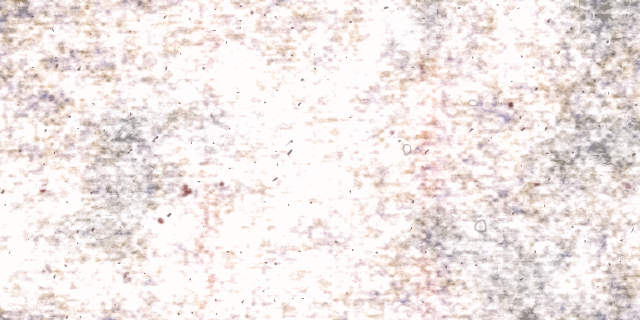
Write a Shadertoy shader that draws this texture.

```glsl
// Weathered whitewashed plaster with pink grain, grey worn patches, rust spots and drips.

const vec3 RAMP[6] = vec3[6](
    vec3(1.00, 0.99, 0.988), vec3(0.97, 0.91, 0.89), vec3(0.91, 0.83, 0.82),
    vec3(0.85, 0.76, 0.72), vec3(0.75, 0.69, 0.70), vec3(0.62, 0.54, 0.53));
const float STOPS[6] = float[6](-0.45, 0.32, 1.0, 1.55, 2.05, 2.8);

// Worn patches: centre and radius
const vec3 WORN[8] = vec3[8](
    vec3(0.43, 0.58, 0.13), vec3(0.68, 0.59, 0.10), vec3(0.40, 0.33, 0.15),
    vec3(1.44, 0.25, 0.13), vec3(1.70, 0.12, 0.20), vec3(1.86, 0.54, 0.18),
    vec3(1.36, 0.94, 0.11), vec3(1.88, 0.99, 0.15));

const vec3 RUST = vec3(0.50, 0.24, 0.25);
const vec3 SPECK = vec3(0.36, 0.27, 0.27);
const vec3 RING = vec3(0.62, 0.57, 0.57);

float hash(vec2 p) {
    vec3 q = fract(vec3(p.xyx) * 0.1031);
    q += dot(q, q.yzx + 33.33);
    return fract((q.x + q.y) * q.z);
}

float noise(vec2 p) {
    vec2 i = floor(p), f = fract(p);
    f = f * f * (3.0 - 2.0 * f);
    return mix(mix(hash(i), hash(i + vec2(1, 0)), f.x),
               mix(hash(i + vec2(0, 1)), hash(i + vec2(1, 1)), f.x), f.y);
}

// Layered noise with zero mean and roughly unit deviation
float fbm(vec2 p, int octaves) {
    float sum = 0.0, power = 0.0, gain = 1.0;
    for (int i = 0; i < octaves; i++) {
        sum += gain * (noise(p) - 0.5);
        power += gain * gain;
        gain *= 0.5;
        p = mat2(1.6, 1.2, -1.2, 1.6) * p + 17.3;
    }
    return sum / (0.215 * sqrt(power));
}

float blob(vec2 p, vec2 centre, float radius) {
    vec2 d = (p - centre) / radius;
    return exp(-dot(d, d));
}

// Distance to a scattered point, divided by its random size
float scatter(vec2 p, float cells, float chance, float seed) {
    vec2 id = floor(p * cells);
    vec2 key = id + seed;
    if (hash(key + 3.7) > chance) return 9.0;
    vec2 centre = id + 0.3 + 0.4 * vec2(hash(key + 11.1), hash(key + 27.9));
    return length(p * cells - centre) / cells / (0.5 + hash(key + 41.3));
}

float disc(float d, float radius, float soft) {
    return 1.0 - smoothstep(radius - soft, radius + soft, d);
}

// Vertical drip stain, frayed along its length
float drip(vec2 p, float x, float width) {
    float core = exp(-pow((p.x - x) / width, 2.0));
    return core * (0.4 + 0.6 * noise(vec2(p.x * 90.0, p.y * 5.0)));
}

vec3 ramp(float tone) {
    vec3 col = RAMP[0];
    for (int i = 1; i < 6; i++)
        col = mix(col, RAMP[i], clamp((tone - STOPS[i - 1]) / (STOPS[i] - STOPS[i - 1]), 0.0, 1.0));
    return col;
}

void mainImage(out vec4 fragColor, in vec2 fragCoord) {
    vec2 p = fragCoord / iResolution.y;
    vec2 uv = fragCoord / iResolution.xy;
    float pixel = 1.0 / iResolution.y;

    // Broad wear: ragged patches, dirty borders and clean areas
    vec2 ragged = p + 0.035 * vec2(fbm(p * 7.0, 3), fbm(p * 7.0 + 50.0, 3));
    float worn = 0.0;
    for (int i = 0; i < 8; i++) worn += blob(ragged, WORN[i].xy, WORN[i].z);
    float border = smoothstep(0.6, 1.0, abs(uv.x * 2.0 - 1.0))
                 + 0.6 * smoothstep(0.75, 1.0, abs(uv.y * 2.0 - 1.0));
    float clean = blob(ragged, vec2(0.22, 0.16), 0.22) + 0.6 * blob(ragged, vec2(1.1, 0.5), 0.35);
    float drips = drip(p, 0.65, 0.04) + drip(p, 1.36, 0.05) + drip(p, 1.32, 0.012);

    // Grain, scratches and cracks
    float grain = fbm(p * vec2(62.0, 80.0), 3);
    float mottle = fbm(p * 17.0 + 8.0, 3);
    float scratch = fbm(p * vec2(7.0, 100.0) + 31.0, 2);
    float crack = 1.0 - smoothstep(0.0, 0.14, abs(fbm(ragged * vec2(13.0, 20.0) + 70.0, 3)));
    float tone = 0.40 * fbm(p * 3.0 + 4.0, 3) + 0.42 * mottle + 0.66 * grain + 0.25 * scratch;
    tone += 0.85 * worn + 0.55 * border - 0.9 * clean + 0.55 * drips - 0.32;
    tone += crack * (0.2 + 0.8 * min(worn + 0.4 * border, 1.0));

    // Pigment: pink against peach, greyer where worn
    vec3 col = ramp(tone);
    float ink = 1.0 - col.g;
    float hue = fbm(p * 26.0 + 90.0, 2);
    col += ink * (hue * vec3(0.04, 0.0, -0.16) + drips * vec3(0.2, -0.1, -0.05));
    float grey = dot(col, vec3(0.3, 0.55, 0.15));
    col = mix(col, grey * vec3(1.0, 0.99, 0.995), clamp(0.7 * worn + 0.15 * border, 0.0, 0.75));

    // Rust spots, crowded along a ragged level line
    float wobble = 0.004 * fbm(p * 45.0, 2);
    float level = exp(-pow((p.y - 0.42) / 0.06, 2.0));
    float rust = disc(scatter(p, 11.0, 0.03 + 0.22 * level, 5.0) + wobble, 0.011, 0.008);
    col = mix(col, RUST, rust * clamp(0.5 + 0.25 * grain, 0.1, 0.9));

    // Dark pinholes and a few pale rings
    float speck = disc(scatter(p + wobble, 26.0, 0.13, 60.0), 0.0027, 0.0012 + 0.4 * pixel);
    col = mix(col, SPECK, 0.75 * speck);
    float ring = abs(scatter(p + 0.5 * wobble, 5.0, 0.07, 120.0) - 0.014);
    col = mix(col, RING, 0.7 * disc(ring, 0.002, 0.001 + 0.5 * pixel));

    fragColor = vec4(clamp(col, 0.0, 1.0), 1.0);
}
```
